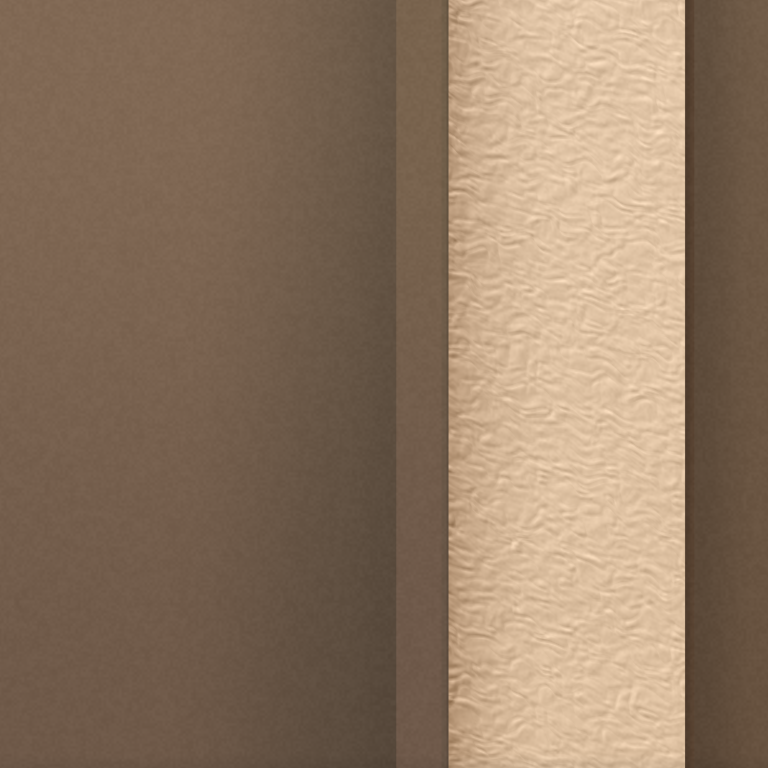
Reproduce this texture procedurally as a Shadertoy shader.

```glsl
float hash(vec2 p) {
    vec3 q = fract(vec3(p.xyx) * 0.1031);
    q += dot(q, q.yzx + 33.33);
    return fract((q.x + q.y) * q.z);
}

float noise(vec2 p) {
    vec2 cell = floor(p), f = fract(p);
    f = f * f * (3.0 - 2.0 * f);
    return mix(mix(hash(cell), hash(cell + vec2(1, 0)), f.x),
               mix(hash(cell + vec2(0, 1)), hash(cell + vec2(1, 1)), f.x), f.y);
}

// Wrinkled plaster relief, stretched sideways and bent by a broad warp
float plasterHeight(vec2 p) {
    vec2 warp = vec2(noise(p * 38.0), noise(p * 38.0 + 71.0)) - 0.5;
    p += warp * 0.016;
    p.y += 0.22 * p.x;
    float ridges = 1.0 - abs(2.0 * noise(p * vec2(58, 112)) - 1.0);
    return 0.5 * ridges + 0.55 * noise(p * vec2(85, 150) + 19.0)
         + 0.22 * noise(p * vec2(180, 260) + 43.0);
}

vec3 plaster(vec2 uv) {
    float x = (uv.x - 0.583) / 0.309;
    float edgeShade = exp(-x * 9.0);
    vec2 lightStep = vec2(-0.0014, 0.0024);
    float relief = plasterHeight(uv - lightStep) - plasterHeight(uv + lightStep);
    vec3 color = mix(vec3(0.84, 0.725, 0.605), vec3(0.885, 0.775, 0.655), smoothstep(0.0, 0.45, x));
    color -= vec3(0.025, 0.03, 0.035) * (1.0 - uv.y);
    color -= vec3(0.12, 0.13, 0.13) * edgeShade;
    color += 0.025 * (noise(uv * 9.0) - 0.5);
    return color - clamp(relief, -0.7, 0.9) * (0.14 + 0.10 * edgeShade);
}

vec3 leftWall(vec2 uv) {
    vec3 color = mix(vec3(0.435, 0.35, 0.285), vec3(0.505, 0.41, 0.33), smoothstep(0.0, 0.95, uv.y));
    // Soft diagonal falloff into the inner corner
    float corner = smoothstep(0.22, 0.53, uv.x + 0.06 * (0.5 - uv.y));
    color *= 1.0 - 0.16 * corner;
    color.r -= 0.012 * corner;
    return color * (1.0 - 0.04 * smoothstep(0.45, 0.516, uv.x));
}

vec3 pilasterSide(vec2 uv) {
    vec3 color = mix(vec3(0.435, 0.35, 0.29), vec3(0.475, 0.39, 0.305), smoothstep(0.15, 0.9, uv.y));
    float bevel = smoothstep(0.573, 0.577, uv.x);
    color = mix(color, color * vec3(0.93, 0.95, 0.94), bevel);
    return color * (1.0 - 0.12 * smoothstep(0.580, 0.583, uv.x));
}

vec3 rightWall(vec2 uv) {
    vec3 color = mix(vec3(0.385, 0.305, 0.235), vec3(0.425, 0.345, 0.27), uv.y);
    return color * mix(0.90, 1.04, smoothstep(0.904, 0.99, uv.x));
}

void mainImage(out vec4 fragColor, in vec2 fragCoord) {
    vec2 uv = fragCoord / iResolution.xy;
    float aa = 0.75 / iResolution.x;

    // Vertical planes, layered from left to right
    vec3 color = leftWall(uv);
    color = mix(color, pilasterSide(uv), smoothstep(-aa, aa, uv.x - 0.516));
    color = mix(color, plaster(uv), smoothstep(-aa, aa, uv.x - 0.584));
    vec3 reveal = vec3(0.33, 0.25, 0.185) * mix(0.92, 1.06, smoothstep(0.892, 0.904, uv.x));
    color = mix(color, reveal, smoothstep(-aa, aa, uv.x - 0.892));
    color = mix(color, rightWall(uv), smoothstep(-aa, aa, uv.x - 0.904));

    // Fine paint grain and slight darkening at the bottom edge
    color += 0.022 * (noise(uv * 300.0) - 0.5) + 0.012 * (noise(uv * 130.0 + 7.0) - 0.5);
    color *= 1.0 - 0.05 * smoothstep(0.02, 0.0, uv.y);
    fragColor = vec4(color, 1.0);
}
```
